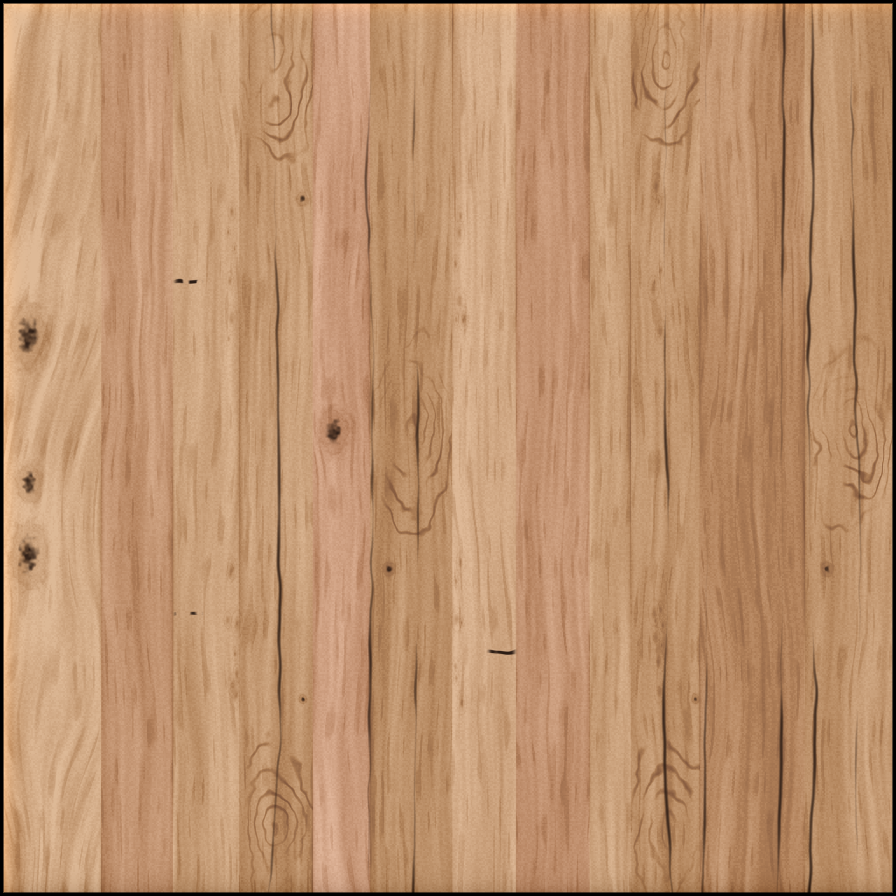
Give the GLSL for this texture, as a Shadertoy shader.

```glsl
// Oak board of twelve vertical planks inside a thin black frame.
// Stretched value noise makes the grain; distance fields add the
// cracks, knots and nested growth arches that cut through it.

float hash(vec2 p) {
    vec3 q = fract(vec3(p.xyx) * 0.1031);
    q += dot(q, q.yzx + 33.33);
    return fract((q.x + q.y) * q.z);
}

float noise(vec2 p) {
    vec2 cell = floor(p), f = fract(p);
    f = f * f * (3.0 - 2.0 * f);
    return mix(mix(hash(cell), hash(cell + vec2(1, 0)), f.x),
               mix(hash(cell + vec2(0, 1)), hash(cell + vec2(1, 1)), f.x), f.y);
}

float fbm(vec2 p) {
    return 0.55 * noise(p) + 0.3 * noise(p * 2.1 + 7.0) + 0.15 * noise(p * 4.3 + 19.0);
}

const float plankEdge[13] = float[](0.0, 0.113, 0.193, 0.267, 0.349, 0.413, 0.505,
                                    0.576, 0.658, 0.704, 0.781, 0.898, 1.0);
const float plankTone[12] = float[](0.75, 0.36, 0.82, 0.45, 0.62, 0.42,
                                    0.8, 0.45, 0.76, 0.46, 0.08, 0.42);
const float plankPink[12] = float[](0.0, 0.6, 0.0, 0.0, 1.0, 0.0,
                                    0.1, 0.8, 0.0, 0.0, 0.3, 0.0);
const float crackX[8] = float[](0.307, 0.414, 0.464, 0.745, 0.785, 0.872, 0.907, 0.956);
const vec2 archCenter[6] = vec2[](vec2(0.307, 0.93), vec2(0.307, 0.07), vec2(0.462, 0.52),
                                  vec2(0.745, 0.93), vec2(0.745, 0.07), vec2(0.953, 0.52));
// Knots as x, y, radius
const vec3 knots[9] = vec3[](vec3(0.032, 0.625, 0.013), vec3(0.033, 0.46, 0.009),
    vec3(0.032, 0.38, 0.013), vec3(0.373, 0.518, 0.01), vec3(0.338, 0.778, 0.004),
    vec3(0.434, 0.365, 0.004), vec3(0.923, 0.365, 0.004), vec3(0.338, 0.22, 0.003),
    vec3(0.776, 0.22, 0.003));

void mainImage(out vec4 fragColor, in vec2 fragCoord) {
    vec2 p = fragCoord / iResolution.xy;
    float px = 1.0 / iResolution.y;

    // Planks and their seams
    int id = 0;
    float tone = plankTone[0], pink = 0.0, seam = 0.0;
    for (int i = 1; i < 12; i++) {
        float d = p.x - plankEdge[i];
        float beyond = smoothstep(-px, px, d);
        if (d > 0.0) id = i;
        tone = mix(tone, plankTone[i], beyond);
        pink = mix(pink, plankPink[i], beyond);
        seam += exp(-abs(d) / 0.0018) * smoothstep(0.25, 0.8, noise(vec2(float(i) * 9.0, p.y * 5.0)));
    }
    float seed = float(id) * 17.3;

    // Knots: dark hearts, brown halos, and grain pushed aside
    float dark = 0.0, halo = 0.0, bend = 0.0;
    for (int i = 0; i < 9; i++) {
        vec3 k = knots[i];
        vec2 d = (p - k.xy) / k.z;
        d.y /= 1.0 + 60.0 * k.z;
        float r = length(d) + 0.6 * (noise(p * 230.0) - 0.5);
        dark = max(dark, (1.0 - smoothstep(0.2, 0.95, r)) * mix(0.6, 1.0, noise(p * 300.0)));
        halo += exp(-0.7 * r * r) + 0.4 * exp(-4.0 * abs(r - 1.5));
        bend -= (p.x - k.x) * 0.6 * exp(-0.2 * dot(d, d));
    }

    // Small burl specks along three seams
    for (int i = 0; i < 42; i++) {
        float n = float(i), column = mod(n, 3.0);
        vec2 c = vec2(0.26 + 0.222 * column + 0.03 * step(0.5, column), 0.0);
        c.x += 0.012 * (hash(vec2(n, 3.0)) - 0.5);
        c.y = mix(0.2, 0.38, hash(vec2(n, 8.0))) + 0.42 * step(0.5, hash(vec2(n, 5.0)));
        vec2 d = (p - c) / vec2(0.0025, 0.006) / mix(0.4, 1.2, hash(vec2(n, 1.0)));
        halo += 0.9 * exp(-dot(d, d)) + 0.25 * exp(-4.0 * abs(length(d) - 2.2));
    }

    // Short ticks across the pale planks
    for (int i = 0; i < 3; i++) {
        vec2 c = i == 2 ? vec2(0.56, 0.272) : vec2(0.21, 0.315 + 0.37 * float(i));
        vec2 d = abs(p - c - vec2(0.0, 0.004 * (noise(p * 90.0) - 0.5)));
        float tick = (1.0 - smoothstep(0.001, 0.003, d.y)) * (1.0 - smoothstep(0.01, 0.018, d.x));
        dark = max(dark, tick * smoothstep(0.3, 0.6, noise(p * vec2(130, 50) + 4.0)));
    }

    // Grain: swaying streaks, fine fibres and pores
    float flame = id == 0 ? 1.0 : 0.0;
    vec2 q = p + vec2(bend - 0.1 * flame * p.y, 0.0);
    q.x += (0.022 + 0.03 * flame) * (noise(vec2(p.x * 9.0, p.y * 4.5) + seed) - 0.5);
    q.x += 0.005 * (noise(p * vec2(30, 16) + seed) - 0.5);
    float fibre = noise(q * vec2(230, 10) + seed);
    float streak = fbm(q * vec2(62, 2.4 + 3.0 * flame) + seed);
    float broad = noise(q * vec2(15, 2.5) + seed);
    float pores = smoothstep(0.66, 0.9, noise(q * vec2(260, 24) + 2.0 * seed));
    tone += 0.4 * (fibre - 0.5) + (1.0 + 0.4 * flame) * (streak - 0.5)
          + 0.45 * (broad - 0.5) - 0.4 * pores + 0.25 * (hash(floor(p * 512.0)) - 0.5);

    // Growth arches, strongest on the side facing the plank's middle
    for (int i = 0; i < 6; i++) {
        vec2 c = archCenter[i];
        if (c.x < plankEdge[id] || c.x > plankEdge[id + 1]) continue;
        vec2 d = (p - c) / vec2(0.036, 0.085);
        float r = length(d) + 0.5 * (noise(p * vec2(38, 24)) - 0.5) + 0.12 * (noise(p * 110.0) - 0.5);
        float line = smoothstep(0.6, 1.0, abs(fract(r * 3.2) * 2.0 - 1.0));
        float side = smoothstep(-0.5, 0.6, -d.y * sign(c.y - 0.3));
        line *= (1.0 - smoothstep(1.1, 1.6, r)) * mix(0.35, 1.1, side);
        tone -= 1.3 * line * smoothstep(0.15, 0.7, noise(p * vec2(45, 30) + 9.0));
    }

    // Long cracks that fade in and out
    for (int i = 0; i < 8; i++) {
        float n = float(i) * 13.7;
        float x = crackX[i] + 0.012 * (noise(vec2(n, p.y * 5.0)) - 0.5) + 0.003 * (noise(vec2(n, p.y * 35.0)) - 0.5);
        float strength = smoothstep(0.3, 0.75, fbm(vec2(n + 4.0, p.y * 6.0)));
        float d = abs(p.x - x);
        dark = max(dark, 0.85 * strength * (1.0 - smoothstep(0.0, 0.0012 + 0.002 * strength, d)));
        halo += 0.45 * strength * exp(-d / 0.004);
    }

    // Colour
    tone -= 0.9 * halo + 0.7 * seam;
    vec3 col = mix(vec3(0.70, 0.52, 0.36), vec3(0.84, 0.69, 0.55), clamp(tone, -0.1, 1.2));
    col += pink * vec3(0.012, -0.012, 0.015);
    col = mix(col, vec3(0.53, 0.36, 0.25), clamp(-0.85 * tone, 0.0, 1.0));
    col = mix(col, vec3(0.17, 0.11, 0.08), dark);

    // Warm bevel and black frame
    float rim = min(min(p.x, 1.0 - p.x), min(p.y, 1.0 - p.y));
    float lit = exp(-min(p.x, 1.0 - p.y) / 0.008);
    col += lit * vec3(0.22, 0.12, 0.02) - 0.15 * exp(-p.y / 0.012);
    col *= smoothstep(0.004 - px, 0.004 + px, rim);
    fragColor = vec4(col, 1.0);
}
```
